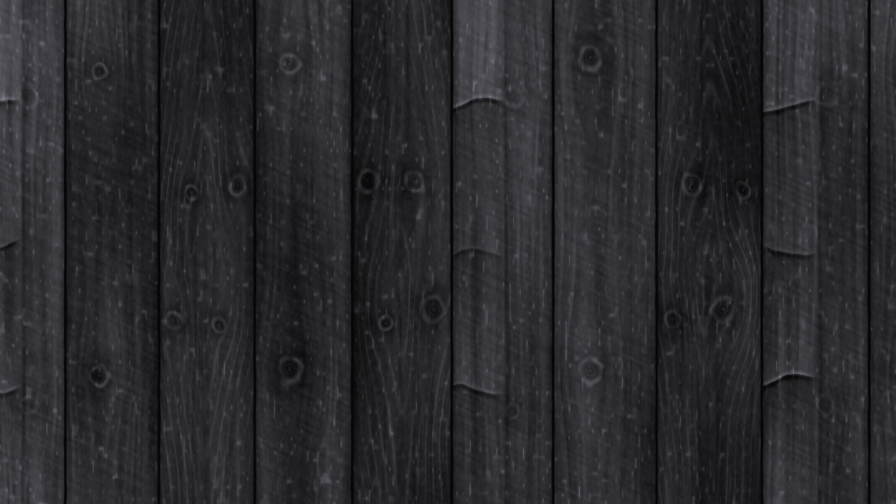
Reproduce this texture procedurally as a WebGL 1 fragment shader.

```glsl
precision highp float;
uniform vec2 u_resolution;

#define FIRST_SEAM 0.1297
#define PLANK_WIDTH 0.184
#define WIDTH_GROWTH 0.00192
#define SEAM_HALF 0.0026
#define SEAM_COLOR vec3(0.022, 0.022, 0.026)
#define WOOD_TINT vec3(0.985, 0.98, 1.06)
#define GRAIN_DEPTH 0.65
#define RING_FREQ 80.0
#define KNOT_RADIUS 0.021

float hash(vec2 p) {
  vec3 q = fract(p.xyx * 0.1031);
  q += dot(q, q.yzx + 33.33);
  return fract((q.x + q.y) * q.z);
}

float noise(vec2 p) {
  vec2 i = floor(p), f = fract(p);
  f = f * f * (3.0 - 2.0 * f);
  vec2 e = vec2(0.0, 1.0);
  return mix(mix(hash(i), hash(i + e.yx), f.x),
             mix(hash(i + e.xy), hash(i + e.yy), f.x), f.y);
}

float bell(float x, float width) {
  return exp(-x * x / (width * width));
}

// Two rows of knots: in pairs on flame planks, single on plain ones.
// Returns the tone change and bends the grain coordinate around each knot.
float knots(vec2 p, float id, float kind, float width, inout vec2 grain) {
  float tone = 0.0;
  for (int j = 0; j < 4; j++) {
    float n = float(j), row = floor(n / 2.0), side = mod(n, 2.0);
    float h = hash(vec2(id * 7.0 + 3.0, n + 11.0));
    float flame = step(0.5, kind) * step(kind, 1.5);
    float x = mix(0.82, 0.63, mod(row + step(3.5, id) * step(id, 4.5), 2.0)) - 0.48 * side;
    float y = 0.634 - 0.262 * row;
    float present = 1.0;
    if (flame < 0.5) {
      x = kind < 0.5 ? 0.36 : 0.6;
      y = kind < 0.5 ? 0.87 - 0.62 * row : 0.8 - 0.6 * row;
      present = (1.0 - side) * (kind < 0.5 ? 1.0 : 0.55);
    }
    vec2 d = p - vec2(x * width, y + (h - 0.5) * 0.035);
    float radius = KNOT_RADIUS * (0.75 + 0.55 * h);
    float r = length(d * vec2(1.0, 0.88)) * (0.8 + 0.4 * noise(p * 55.0 + id * 9.0));
    grain.x -= present * 0.75 * d.x * exp(-dot(d, d * vec2(1.0, 0.2)) / (radius * radius * 5.0));
    float rim = bell(r - radius * 0.75, radius * 0.2) * (0.25 + noise(p * 70.0 + n * 5.0));
    float core = bell(r, radius * 0.45) * (0.5 + 0.5 * sin(r * 900.0));
    tone += present * (0.13 * rim + 0.05 * core - 0.085 * bell(r, radius * 1.35));
  }
  return tone;
}

// Curved cracks across the left half, lit above and shaded below.
float ridges(vec2 p, float f, float id) {
  float tone = 0.0;
  for (int j = 0; j < 3; j++) {
    float h = hash(vec2(id + 5.0, float(j) + 21.0));
    float bend = 0.011 * sin(f * 7.0 + h * 6.0) + 0.008 * noise(vec2(f * 9.0, h * 30.0));
    float d = p.y - (0.78 - 0.275 * float(j) + (h - 0.5) * 0.03 + bend);
    float reach = 1.0 - smoothstep(0.4, 0.54, f);
    float shade = exp(-abs(d) * (d > 0.0 ? 18.0 : 12.0)) * (d > 0.0 ? 0.045 : -0.06);
    float crack = 0.14 * bell(d - 0.003, 0.004) * noise(p * vec2(50.0, 9.0))
                - 0.1 * bell(d + 0.005, 0.005);
    tone += reach * (0.45 + 0.55 * h) * (shade + crack);
  }
  return tone;
}

void main() {
  vec2 uv = gl_FragCoord.xy / u_resolution.y;
  float pixel = 1.0 / u_resolution.y;

  // Plank index from slowly widening pitch
  float k = (sqrt(PLANK_WIDTH * PLANK_WIDTH + 4.0 * WIDTH_GROWTH * (uv.x - FIRST_SEAM))
            - PLANK_WIDTH) / (2.0 * WIDTH_GROWTH);
  float id = floor(k) + 1.0, f = fract(k);
  float width = PLANK_WIDTH + 2.0 * WIDTH_GROWTH * k;
  float kind = mod(id - step(id, 2.5), 3.0);  // 0 plain, 1 flame, 2 split
  float flame = step(0.5, kind) * step(kind, 1.5);
  float split = step(1.5, kind);
  vec2 p = vec2(f * width, uv.y);
  vec2 offset = vec2(id * 13.7, id * 5.3);

  vec2 grain = p;
  float knotTone = knots(p, id, kind, width, grain);
  grain.x += 0.012 * (noise(p * vec2(5.0, 3.0) + offset) - 0.5);

  // Broad tone: plank base, worn patches, lighter tops and split halves
  float tone = 0.155 - 0.025 * flame + 0.035 * split;
  tone += 0.11 * (noise(vec2(f * 2.2, p.y * 2.4) + offset) - 0.5);
  tone += 0.05 * (1.0 - flame) * smoothstep(0.6, 1.0, p.y) * (1.0 - 0.6 * f);
  float middle = f - 0.53 - 0.02 * noise(vec2(p.y * 4.0, id));
  tone += split * (0.03 * (0.5 - smoothstep(-0.02, 0.02, middle)) - 0.045 * bell(middle, 0.02));

  // Fine streaks and flame rings
  float streak = 0.55 * noise(grain * vec2(165.0, 5.0) + offset)
               + 0.45 * noise(grain * vec2(65.0, 2.0) + offset) - 0.5;
  tone *= 1.0 + GRAIN_DEPTH * streak;
  float dx = grain.x - 0.5 * width;
  float field = sqrt(dx * dx * 30.0 + 0.008) + 0.6 * abs(p.y - 0.45)
              + 0.13 * noise(p * vec2(12.0, 5.0) + offset);
  float ring = pow(0.5 + 0.5 * sin(field * RING_FREQ), 5.0);
  tone += ring * (0.012 + 0.06 * flame) * noise(p * vec2(30.0, 8.0) + offset);

  // Saw marks and pale flecks
  float saw = noise(vec2(p.x * 18.0, p.y * 150.0 + p.x * 70.0) + offset) - 0.5;
  tone += 0.035 * saw * (1.0 - 0.6 * flame);
  tone += 0.03 * (noise(p * vec2(230.0, 140.0) + offset) - 0.5);
  tone += 0.14 * pow(noise(p * vec2(150.0, 70.0) + offset), 8.0);
  tone += knotTone + split * ridges(p, f, id);

  // Dark seams with softened plank edges
  float edge = min(f, 1.0 - f) * width + 0.0012 * (noise(vec2(p.y * 40.0, id)) - 0.5);
  tone *= mix(0.72, 1.0, smoothstep(0.0, 0.018, edge));
  vec3 wood = max(tone, 0.035) * WOOD_TINT;
  float cover = smoothstep(SEAM_HALF - pixel, SEAM_HALF + pixel, edge);
  gl_FragColor = vec4(mix(SEAM_COLOR, wood, cover), 1.0);
}
```
